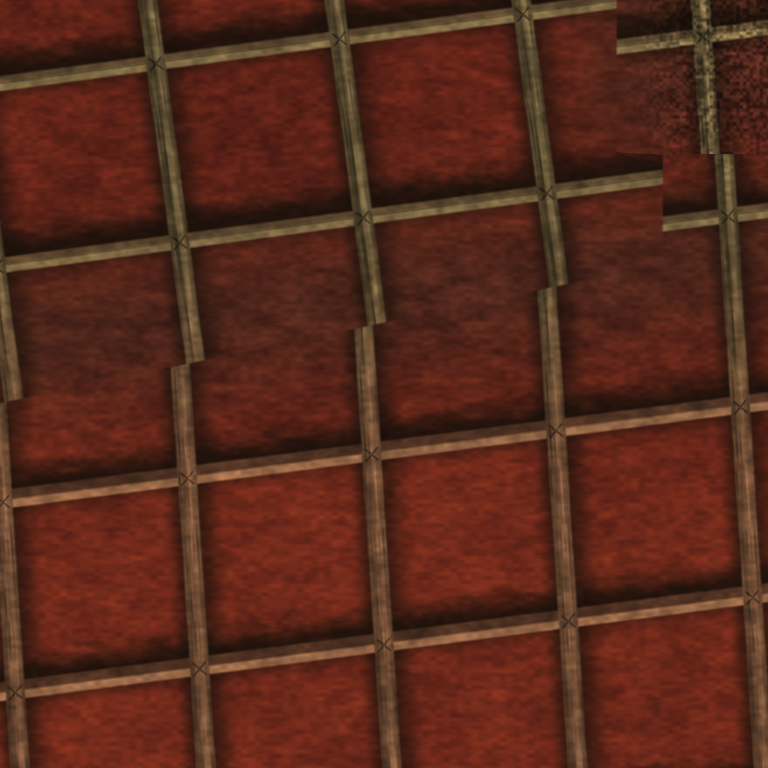
Reproduce this pattern procedurally as a three.js fragment shader.

```glsl
varying vec2 vUv;

const vec2 LOWER_NODE = vec2(0.484, 0.408);
const vec2 LOWER_ACROSS = vec2(0.240, 0.031);
const vec2 LOWER_UP = vec2(-0.016, 0.248);
const vec2 UPPER_NODE = vec2(0.473, 0.716);
const vec2 UPPER_ACROSS = vec2(0.239, 0.032);
const vec2 UPPER_UP = vec2(-0.031, 0.233);
const vec2 CORNER_SHIFT = vec2(-0.017, -0.014);
const float POST_HALF = 0.0125;
const float EDGE = 0.0022;

const vec3 RED_DARK = vec3(0.30, 0.105, 0.080);
const vec3 RED_BRIGHT = vec3(0.49, 0.180, 0.110);
const vec3 BROWN = vec3(0.27, 0.150, 0.110);
const vec3 SHADOW = vec3(0.10, 0.065, 0.040);
const vec3 LEDGE = vec3(0.30, 0.190, 0.130);
const vec3 TAN = vec3(0.60, 0.410, 0.280);
const vec3 OLIVE = vec3(0.50, 0.420, 0.270);

float hash(vec2 p) {
  p = fract(p * vec2(0.1031, 0.1137));
  p += dot(p, p.yx + 33.33);
  return fract((p.x + p.y) * p.x * 7.31);
}

float noise(vec2 p) {
  vec2 i = floor(p), f = fract(p);
  f = f * f * (3.0 - 2.0 * f);
  return mix(mix(hash(i), hash(i + vec2(1.0, 0.0)), f.x),
             mix(hash(i + vec2(0.0, 1.0)), hash(i + 1.0), f.x), f.y);
}

float fbm(vec2 p) {
  float sum = 0.0, amp = 0.5;
  for (int i = 0; i < 4; i++) {
    sum += amp * noise(p);
    p = p * 2.03 + 17.0;
    amp *= 0.5;
  }
  return sum / 0.9375;
}

float band(float d, float lo, float hi) {
  return smoothstep(lo - EDGE, lo + EDGE, d) * (1.0 - smoothstep(hi - EDGE, hi + EDGE, d));
}

// Position in cells of a skewed lattice
vec2 latticeCoords(vec2 p, vec2 node, vec2 across, vec2 up) {
  vec2 q = p - node;
  float det = across.x * up.y - across.y * up.x;
  return vec2(q.x * up.y - q.y * up.x, across.x * q.y - across.y * q.x) / det;
}

vec3 panelColor(vec2 p, vec2 grid, vec2 pitch) {
  vec2 low = fract(grid) * pitch, high = pitch - low;
  float grain = fbm(p * vec2(34.0, 85.0) + 40.0);
  float blotch = fbm(p * vec2(9.0, 13.0) + 70.0);
  float light = 0.42 + 0.35 * (1.0 - smoothstep(0.25, 0.60, p.y));
  light += 0.9 * (grain - 0.5) + 0.5 * (blotch - 0.5) + 0.12 * (hash(floor(grid) + 50.0) - 0.5);
  vec3 col = mix(RED_DARK, RED_BRIGHT, clamp(light, -0.3, 1.2));

  // Faded middle row and top right corner
  float faded = exp(-pow((p.y - 0.55 - 0.12 * p.x) / 0.10, 2.0));
  faded = max(faded, smoothstep(0.68, 0.85, p.x) * smoothstep(0.70, 0.90, p.y));
  col = mix(col, BROWN * (0.65 + 0.7 * grain), 0.68 * faded);

  // Recessed edges, deepest above each rail
  float lit = smoothstep(0.010, 0.050, low.x) * smoothstep(0.010, 0.036, high.x);
  float depth = smoothstep(0.016, 0.060, low.y + 0.018 * (grain - 0.5));
  lit = mix(0.35, 1.0, lit) * mix(0.1, 1.0, depth) * mix(0.6, 1.0, smoothstep(0.006, 0.028, high.y));
  return mix(SHADOW, col, lit);
}

vec3 paneling(vec2 p, vec2 grid, vec2 pitch, float aged) {
  vec2 d = (grid - floor(grid + 0.5)) * pitch;
  vec3 col = panelColor(p, grid, pitch);
  vec3 wood = mix(TAN, OLIVE, aged);
  float wear = 0.72 + 0.50 * fbm(p * 45.0 + 90.0);

  // Rail: shaded ledge over a lit front edge
  vec3 ledge = mix(LEDGE, wood * 0.76, 0.65 * aged);
  col = mix(col, ledge * wear, band(d.y, 0.001, mix(0.016, 0.011, aged)));
  col = mix(col, wood * wear, band(d.y, -0.0085, 0.0025));
  col *= 1.0 - 0.45 * aged * band(d.y, 0.001, 0.002);

  // Post: rounded strip with a worn streak
  float ridge = exp(-pow((d.x - 0.003) / 0.005, 2.0));
  float streak = noise(vec2(d.x * 380.0 + 60.0, p.y * 24.0 + 10.0));
  vec3 post = wood * wear * (0.60 + 0.28 * ridge + 0.24 * (streak - 0.5));
  post *= 1.0 - 0.35 * aged * band(d.x, -0.004, -0.002);
  col = mix(col, post, band(d.x, -POST_HALF, POST_HALF));

  // Mitred joint
  float nearJoint = band(length(d), -0.01, 0.012);
  float miter = min(abs(d.x + d.y), abs(d.x - d.y));
  return col * (1.0 - 0.35 * nearJoint * (1.0 - smoothstep(0.001, 0.003, miter)));
}

void main() {
  vec2 p = vUv;
  float aged = smoothstep(0.35, 0.75, p.y);
  vec2 lowerPitch = vec2(length(LOWER_ACROSS), length(LOWER_UP));
  vec2 upperPitch = vec2(length(UPPER_ACROSS), length(UPPER_UP));

  // Three sections whose lattices break along the seams
  float corner = smoothstep(-EDGE, EDGE, p.y - 0.80);
  vec2 shift = CORNER_SHIFT * step(0.80, p.y);
  vec2 lowerGrid = latticeCoords(p - shift, LOWER_NODE, LOWER_ACROSS, LOWER_UP);
  vec2 upperGrid = latticeCoords(p, UPPER_NODE, UPPER_ACROSS, UPPER_UP);
  float seam = smoothstep(-EDGE, EDGE, p.y - (0.475 + 0.21 * p.x));
  float side = mix(0.863, 0.803, corner);
  seam *= 1.0 - smoothstep(-EDGE, EDGE, p.x - side);
  vec3 col = mix(paneling(p, lowerGrid, lowerPitch, aged),
                 paneling(p, upperGrid, upperPitch, aged), seam);

  // Speckle in the top right corner
  float rough = smoothstep(0.80, 0.90, p.x) * smoothstep(0.74, 0.86, p.y);
  col *= 1.0 + 0.8 * rough * (noise(p * 230.0) - 0.55);
  col *= 0.88 + 0.24 * noise(p * vec2(110.0, 190.0) + 30.0);
  gl_FragColor = vec4(col, 1.0);
}
```
